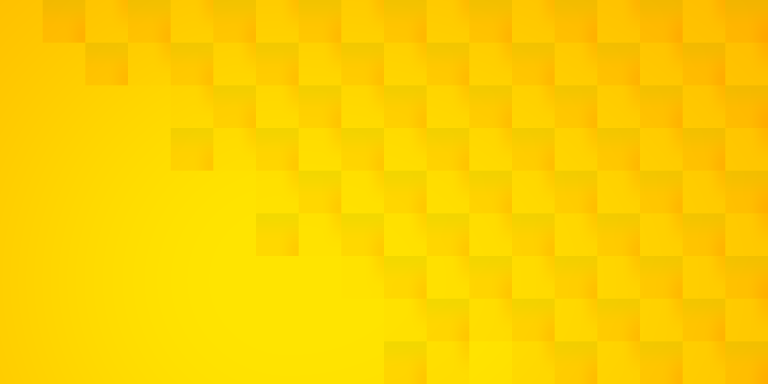
Reproduce this background procedurally as a Shadertoy shader.

```glsl
// Yellow backdrop with a stepped checkerboard of softly shaded square panels.

// Radial glow, bright yellow fading to orange; wider on the right.
vec3 backdrop(vec2 p) {
    vec2 d = p - vec2(0.75, 0.27);
    d.x *= d.x > 0.0 ? 0.65 : 0.95;
    float fade = smoothstep(0.1, 1.3, length(d));
    return vec3(1.0, mix(0.895, 0.735, fade), 0.0);
}

// First column covered by panels in each row, counted from the top.
float firstColumn(int row) {
    float starts[9] = float[9](1.0, 2.0, 4.0, 4.0, 6.0, 6.0, 8.0, 9.0, 9.0);
    return starts[clamp(row, 0, 8)];
}

// Raised panels: olive along the top, orange toward the lower right.
vec3 raisedPanel(vec3 base, vec2 f) {
    float topShade = 1.0 - smoothstep(0.0, 0.65, f.y);
    float corner = smoothstep(0.5, 1.0, f.x) * smoothstep(0.1, 0.9, f.y);
    base.g -= 0.048 + 0.05 * corner;
    return base - vec3(0.05, -0.004, 0.0) * topShade;
}

// Flat panels: a faint orange shadow at the upper right.
vec3 flatPanel(vec3 base, vec2 f) {
    float shadow = smoothstep(0.55, 1.0, f.x) * (1.0 - smoothstep(0.0, 0.85, f.y));
    base.g -= 0.01 + 0.055 * shadow;
    return base;
}

vec3 scene(vec2 p) {
    vec3 color = backdrop(p);
    vec2 grid = vec2(p.x, 1.0 - p.y) * 9.0;
    vec2 cell = floor(grid);
    vec2 f = fract(grid);

    // One bright opening in the bottom row.
    if (cell == vec2(11.0, 8.0)) return color + vec3(0.0, 0.015, 0.0);
    if (cell.x < firstColumn(int(cell.y))) return color;

    bool raised = mod(cell.x + cell.y, 2.0) > 0.5;
    return raised ? raisedPanel(color, f) : flatPanel(color, f);
}

void mainImage(out vec4 fragColor, in vec2 fragCoord) {
    // Average a 3 by 3 set of samples to smooth the panel edges.
    vec3 sum = vec3(0.0);
    for (int y = -1; y <= 1; y++) {
        for (int x = -1; x <= 1; x++) {
            vec2 offset = vec2(x, y) / 3.0;
            sum += scene((fragCoord + offset) / iResolution.y);
        }
    }
    fragColor = vec4(sum / 9.0, 1.0);
}
```
